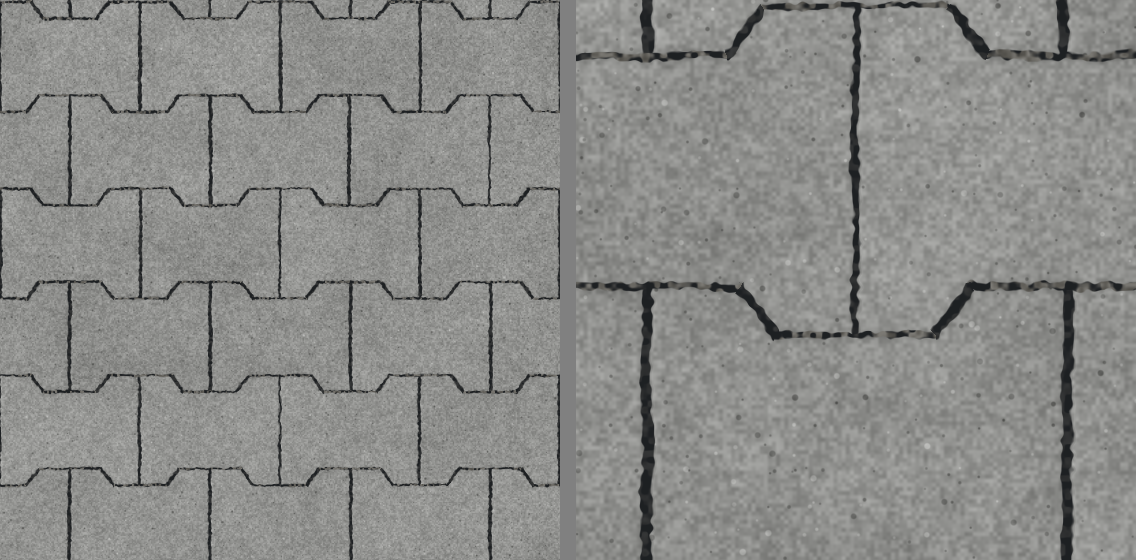
Left: the whole. Right: its middle third, enlarged.
A WebGL 2 fragment shader for this texture:

```glsl
#version 300 es
precision highp float;
// Interlocking concrete paving: six staggered rows of four bone-shaped stones.
// Trapezoid seams part the rows and straight joints part the stones; wrapped
// value noise gives the grain, the mottling, the sand and the ragged edges.
uniform vec2 u_resolution;
out vec4 outColor;

const vec2 GRID = vec2(4.0, 6.0);         // stones across, rows down
const float ROW_SHIFT = 0.11;             // seam offset in rows
const float SEAM_AMP = 0.0147;            // half height of the trapezoid wave
const vec2 RAMP = vec2(0.0553, 0.0775);   // start and end of the slanted part
const vec3 CONCRETE = vec3(0.565, 0.567, 0.557);
const vec3 SHADOW = vec3(0.115, 0.125, 0.135);
const vec3 SAND = vec3(0.43, 0.42, 0.395);

float hash(vec2 p) {
  vec3 q = fract(vec3(p.xyx) * 0.1031);
  q += dot(q, q.yzx + 33.33);
  return fract((q.x + q.y) * q.z);
}

// Value noise that wraps after the given number of cells.
float noise(vec2 uv, float cells) {
  vec2 p = uv * cells, i = floor(p), f = fract(p);
  f = f * f * (3.0 - 2.0 * f);
  vec2 a = mod(i, cells), b = mod(i + 1.0, cells);
  return mix(mix(hash(a), hash(vec2(b.x, a.y)), f.x),
             mix(hash(vec2(a.x, b.y)), hash(b), f.x), f.y);
}

float segment(vec2 p, vec2 a, vec2 b) {
  vec2 d = b - a;
  return length(p - a - d * clamp(dot(p - a, d) / dot(d, d), 0.0, 1.0));
}

// x: distance to the seam, y: height above it, z: 1 on the slanted part.
vec3 seam(vec2 p, float amp, vec2 ramp) {
  vec2 high = vec2(ramp.x, amp), low = vec2(ramp.y, -amp);
  float t = clamp((p.x - ramp.x) / (ramp.y - ramp.x), 0.0, 1.0);
  float slant = segment(p, high, low);
  float level = min(segment(p, vec2(-0.1, amp), high), segment(p, low, vec2(0.3, -amp)));
  return vec3(min(slant, level), p.y - mix(amp, -amp, t), step(slant, level));
}

float stroke(float d, float halfWidth, float soft) {
  return 1.0 - smoothstep(halfWidth - soft, halfWidth + soft, d);
}

// Small round specks, one per chosen cell: negative for pits, positive for chips.
float specks(vec2 uv, float cells, float share, float soft) {
  vec2 id = mod(floor(uv * cells), cells);
  vec2 center = 0.25 + 0.5 * vec2(hash(id + 7.0), hash(id + 41.0));
  float d = length(fract(uv * cells) - center) / cells;
  float radius = mix(0.0006, 0.0019, pow(hash(id + 83.0), 3.0));
  float tone = hash(id + 19.0) < 0.65 ? -1.0 : 0.7;
  return step(hash(id), share) * tone * stroke(d, radius, soft);
}

// Concrete tone with mottling and grain, shifted per stone.
vec3 concrete(vec2 uv, vec2 stone, float soft) {
  float tone = 0.024 * (hash(stone + 3.0) - 0.5);
  tone += 0.045 * (noise(uv, 9.0) - 0.5) + 0.035 * (noise(uv, 38.0) - 0.5);
  tone += 0.075 * (noise(uv, 190.0) - 0.5) + 0.125 * (noise(uv, 410.0) - 0.5);
  tone += 0.17 * specks(uv, 64.0, 0.33, soft) + 0.13 * specks(uv + 0.37, 97.0, 0.2, soft);
  return CONCRETE + tone;
}

void main() {
  vec2 uv = gl_FragCoord.xy / u_resolution;
  float soft = max(0.8 / min(u_resolution.x, u_resolution.y), 0.0006);

  // Ragged edges
  vec2 p = uv + 0.0022 * (vec2(noise(uv, 64.0), noise(uv + 0.43, 64.0)) - 0.5);
  p += 0.0026 * (vec2(noise(uv, 230.0), noise(uv + 0.61, 230.0)) - 0.5);

  // Nearest seam; alternate seams are shifted by half a stone
  float line = floor(p.y * GRID.y + ROW_SHIFT + 0.5);
  float column = p.x * GRID.x - 0.5 * mod(line, 2.0);
  float fold = abs(column - floor(column + 0.5)) / GRID.x;
  vec3 edge = seam(vec2(fold, p.y - (line - ROW_SHIFT) / GRID.y), SEAM_AMP, RAMP);

  // Row, stone and nearest upright joint
  float row = edge.y > 0.0 ? line : line - 1.0;
  float across = p.x * GRID.x - 0.5 * mod(row + 1.0, 2.0);
  vec2 joint = mod(vec2(floor(across + 0.5), row), GRID);
  vec2 stone = mod(vec2(floor(across), row), GRID);
  float side = (across - floor(across + 0.5)) / GRID.x + 0.003 * (hash(joint + 11.0) - 0.5);

  // Opening widths vary along the way and from joint to joint
  float wear = noise(uv, 30.0) - 0.5;
  float jointWidth = 0.0026 + 0.0012 * (hash(joint + 29.0) - 0.5) + 0.0012 * wear;
  float seamWidth = mix(0.0020, 0.0027, edge.z) + 0.0011 * wear;
  float jointMask = stroke(abs(side), jointWidth, soft);
  float seamMask = stroke(edge.x, seamWidth, soft);

  // Stone face with a soft dark rim and a lit edge right of each joint
  vec3 color = concrete(uv, stone, soft);
  float rim = min(abs(side) - jointWidth, edge.x - seamWidth);
  color -= 0.05 * exp(-max(rim, 0.0) / 0.0016);
  color += 0.06 * step(0.0, side) * exp(-abs(side - jointWidth - 0.0015) / 0.0012);

  // Shadowed joints, with sand lying mostly in the level seams
  float grit = smoothstep(0.35, 0.7, noise(uv + 0.17, 270.0));
  vec3 sand = SAND + 0.22 * (noise(uv, 350.0) - 0.5);
  color = mix(color, mix(SHADOW, sand, 0.22 * grit), jointMask);
  color = mix(color, mix(SHADOW, sand, grit * mix(0.9, 0.25, edge.z)), seamMask);
  outColor = vec4(clamp(color, 0.0, 1.0), 1.0);
}
```
